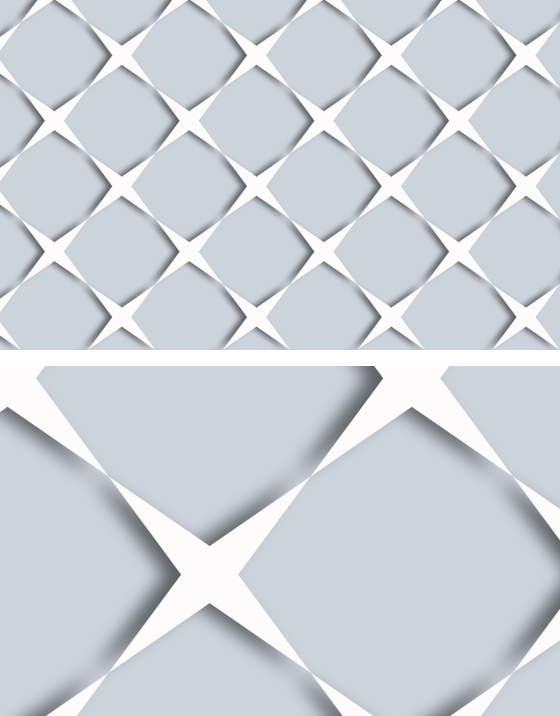
Top, the full canvas; bottom, a detail of the centre.
Reproduce this pattern procedurally as a WebGL 2 fragment shader.

```glsl
#version 300 es
precision highp float;
// White four-pointed stars touching tip to tip on a staggered lattice, over blue-grey.
// Each star is two half-planes folded into one quadrant; its soft shadow, cast to
// the left, is a Gaussian-weighted sum of the star coverage.

uniform vec2 u_resolution;
out vec4 fragColor;

// Full lattice period, in canvas heights.
const vec2 PERIOD = vec2(0.385, 0.374);

// Signed distance to the star centred in one repeat; negative inside.
float starDistance(vec2 p) {
    vec2 q = abs((fract(p / PERIOD + 0.5) - 0.5) * PERIOD);
    vec2 tip = PERIOD * 0.25;
    float notch = 0.0272;
    vec2 sideNormal = normalize(vec2(tip.y, notch - tip.x));
    vec2 topNormal = normalize(vec2(notch - tip.y, tip.x));
    return max(dot(q - vec2(notch, 0.0), sideNormal),
               dot(q - vec2(0.0, notch), topNormal));
}

// Two interleaved grids form the staggered lattice.
float latticeDistance(vec2 p) {
    return min(starDistance(p), starDistance(p - PERIOD * 0.5));
}

float coverage(vec2 p, float softness) {
    return 1.0 - smoothstep(-softness, softness, latticeDistance(p));
}

// Blurred coverage, sampled every half sigma out to two sigma.
float blurredCoverage(vec2 p, float sigma) {
    float sum = 0.0;
    float total = 0.0;
    for (int y = -4; y <= 4; y++) {
        for (int x = -4; x <= 4; x++) {
            vec2 offset = vec2(x, y) * 0.5;
            float weight = exp(-0.5 * dot(offset, offset));
            sum += weight * coverage(p + offset * sigma, sigma * 0.35);
            total += weight;
        }
    }
    return sum / total;
}

void main() {
    float pixel = 1.0 / u_resolution.y;
    vec2 p = gl_FragCoord.xy * pixel - vec2(0.348, 0.842);

    // Ground darkened by the shadow.
    float shadow = blurredCoverage(p + vec2(0.0155, 0.0), 0.0083);
    vec3 color = vec3(0.80, 0.83, 0.86) * (1.0 - 0.55 * shadow);

    // Stars on top.
    color = mix(color, vec3(0.992, 0.984, 0.988), coverage(p, 0.75 * pixel));
    fragColor = vec4(color, 1.0);
}
```
